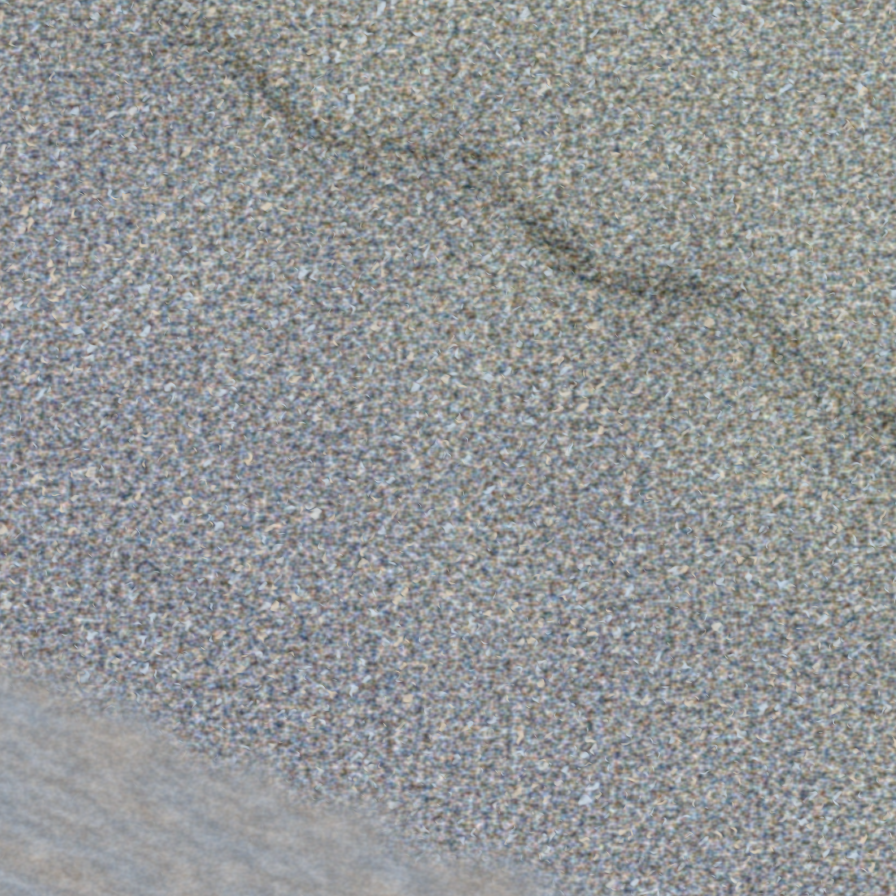
A three.js fragment shader for this texture:

```glsl
// Fine-grained glittering grey stone with a dark diagonal crack and a smooth worn corner.
varying vec2 vUv;

const vec3 COOL_STONE = vec3(0.558, 0.566, 0.590);
const vec3 WARM_STONE = vec3(0.582, 0.594, 0.572);
const vec3 WORN_STONE = vec3(0.615, 0.622, 0.635);
const vec3 CRACK_SHADE = vec3(0.115, 0.120, 0.130);
const vec3 WARM_GLINT = vec3(0.88, 0.83, 0.75);
const vec3 COOL_GLINT = vec3(0.80, 0.86, 0.91);
const vec3 WARM_COOL_AXIS = vec3(1.0, 0.05, -1.0);
const vec3 GREEN_AXIS = vec3(-0.5, 0.6, -0.5);

const float GRAIN_SCALE = 72.0;
const float GRAIN_CONTRAST = 0.35;
const float TINT_CONTRAST = 0.125;
const float GLINT_CELLS = 74.0;
const float GLINT_SHARE = 0.52;
const float CRACK_WIDTH = 0.021;

vec2 hash2(vec2 p) {
  vec3 q = fract(p.xyx * vec3(0.1031, 0.1030, 0.0973));
  q += dot(q, q.yzx + 33.33);
  return fract((q.xx + q.yz) * q.zy);
}

vec2 gradientAt(vec2 cell) {
  float angle = 6.2832 * hash2(cell).x;
  return vec2(cos(angle), sin(angle));
}

float gradientNoise(vec2 p) {
  vec2 i = floor(p);
  vec2 f = p - i;
  vec2 w = f * f * f * (f * (f * 6.0 - 15.0) + 10.0);
  float a = dot(gradientAt(i), f);
  float b = dot(gradientAt(i + vec2(1.0, 0.0)), f - vec2(1.0, 0.0));
  float c = dot(gradientAt(i + vec2(0.0, 1.0)), f - vec2(0.0, 1.0));
  float d = dot(gradientAt(i + 1.0), f - 1.0);
  return mix(mix(a, b, w.x), mix(c, d, w.x), w.y);
}

// Three octaves, weighted towards the middle grain size.
float grainNoise(vec2 p) {
  return 0.45 * gradientNoise(p) + 0.75 * gradientNoise(p * 1.83 + 17.3)
       + 0.50 * gradientNoise(p * 3.1 + 41.7);
}

// Small tilted flecks: x is the brightness, y the warmth of the brightest one.
vec2 glints(vec2 p) {
  vec2 cell = floor(p);
  vec2 best = vec2(0.0);
  for (int y = -1; y <= 1; y++) {
    for (int x = -1; x <= 1; x++) {
      vec2 id = cell + vec2(float(x), float(y));
      vec2 kind = hash2(id + 91.0);
      vec2 shape = hash2(id + 213.0);
      vec2 offset = p - id - hash2(id + 7.0);
      float angle = 3.1416 * (shape.x - 0.5);
      vec2 axis = vec2(cos(angle), sin(angle));
      vec2 local = vec2(dot(offset, axis), dot(offset, vec2(-axis.y, axis.x)));
      float size = mix(0.22, 0.52, shape.y * shape.y * shape.y);
      float reach = length(local * vec2(0.75, 1.25)) / size;
      float strength = mix(0.25, 1.0, shape.y) * step(kind.x, GLINT_SHARE);
      float glow = strength * (1.0 - smoothstep(0.15, 1.0, reach));
      if (glow > best.x) best = vec2(glow, kind.y);
    }
  }
  return best;
}

// Main crack: a wavy falling line with ragged width, plus a faint one at the left.
float crackDarkness(vec2 uv) {
  float ragged = 0.018 * gradientNoise(uv * 22.0 + 5.0) + 0.012 * gradientNoise(uv * 60.0);
  float path = 1.06 - 0.51 * uv.x + 0.025 * sin((uv.x - 0.44) * 20.94);
  float away = (uv.y - path + ragged) / CRACK_WIDTH;
  float depth = 0.75 + 0.9 * gradientNoise(uv * 9.0 + 31.0);
  float crack = exp(-away * away) * depth * smoothstep(0.14, 0.22, uv.x);
  float shade = 0.22 * exp(-abs(uv.y - path + 0.04) * 13.0);
  float faintPath = 0.39 - 0.9 * uv.x * uv.x;
  float faintAway = (uv.y - faintPath + ragged) / 0.009;
  float faint = 0.42 * exp(-faintAway * faintAway) * (1.0 - smoothstep(0.25, 0.42, uv.x));
  return crack + shade + faint;
}

void main() {
  vec2 uv = vUv;
  vec2 grainUv = uv * vec2(0.92, 1.1) * GRAIN_SCALE;

  // Worn corner with a soft, uneven border
  float border = 0.27 - 0.42 * uv.x + 0.05 * gradientNoise(uv * 11.0 + 3.0);
  float worn = 1.0 - smoothstep(-0.045, 0.045, uv.y - border);

  // Broad colour drift and patches
  float patches = gradientNoise(uv * 5.0 + 12.0) + 0.6 * gradientNoise(uv * 13.0 + 8.0);
  float warmth = smoothstep(0.55, 1.65, uv.x + uv.y + 0.3 * patches);
  vec3 color = mix(COOL_STONE, WARM_STONE, warmth) + 0.025 * patches;
  color = mix(color, WORN_STONE, worn);

  // Grain in brightness and in hue
  float roughness = mix(1.0, 0.22, worn);
  color += GRAIN_CONTRAST * roughness * grainNoise(grainUv + 3.0);
  color += TINT_CONTRAST * roughness * WARM_COOL_AXIS * grainNoise(grainUv * 0.85 + 57.0);
  color += 0.07 * roughness * GREEN_AXIS * grainNoise(grainUv + 131.0);

  // Streaks drawn out along the worn corner
  vec2 along = vec2(0.92 * uv.x - 0.39 * uv.y, 0.39 * uv.x + 0.92 * uv.y);
  float streak = gradientNoise(along * vec2(24.0, 75.0) + 60.0);
  float streakTint = gradientNoise(along * vec2(9.0, 30.0) + 80.0);
  color += worn * (0.09 * streak + 0.045 * WARM_COOL_AXIS * streakTint);

  // Crack shadow, then glints on top
  float dark = crackDarkness(uv);
  color -= CRACK_SHADE * dark;
  vec2 glint = glints(uv * GLINT_CELLS + 0.5 * gradientNoise(grainUv * 1.6));
  vec3 glintColor = mix(COOL_GLINT, WARM_GLINT, smoothstep(0.35, 0.8, glint.y));
  float shine = glint.x * mix(1.0, 0.12, worn) * (1.0 - 0.6 * clamp(dark, 0.0, 1.0));
  color = mix(color, glintColor, shine * 0.85);

  gl_FragColor = vec4(clamp(color, 0.0, 1.0), 1.0);
}
```
